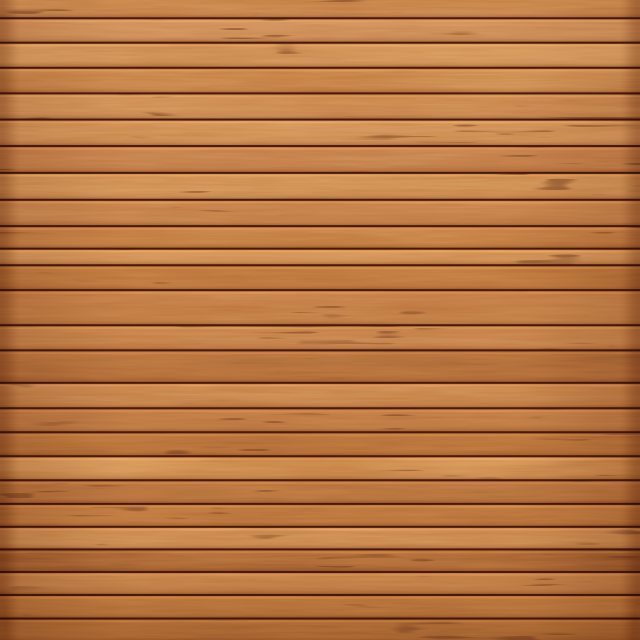
Write a WebGL 2 fragment shader that draws this texture.

```glsl
#version 300 es
precision highp float;
// Wall of 26 horizontal honey-brown wood planks with thin dark seams.

#define PLANKS 26
#define FIRST_SEAM 0.0286
#define PITCH 0.0375
#define SEAM_HALF 0.0014
#define SHADOW_DEPTH 0.0034
#define TONE_PERIOD 2.7
#define GRAIN 0.16
#define BLOTCH 0.32
#define STREAKS 0.55

uniform vec2 u_resolution;
out vec4 fragColor;

const vec3 UMBER = vec3(0.55, 0.30, 0.15);
const vec3 HONEY = vec3(0.755, 0.485, 0.265);
const vec3 WHEAT = vec3(0.87, 0.64, 0.41);
const vec3 SEAM = vec3(0.25, 0.08, 0.02);
const vec3 EDGE_TINT = vec3(0.70, 0.58, 0.48);

float hash(vec2 p) {
  vec3 q = fract(vec3(p.xyx) * 0.1031);
  q += dot(q, q.yzx + 33.33);
  return fract((q.x + q.y) * q.z);
}

float noise(vec2 p) {
  vec2 i = floor(p), f = fract(p);
  f = f * f * (3.0 - 2.0 * f);
  return mix(mix(hash(i), hash(i + vec2(1, 0)), f.x),
             mix(hash(i + vec2(0, 1)), hash(i + vec2(1, 1)), f.x), f.y);
}

float fbm(vec2 p) {
  float sum = 0.0, amp = 0.5;
  for (int k = 0; k < 4; k++) {
    sum += amp * noise(p);
    p = p * 2.03 + 17.0;
    amp *= 0.5;
  }
  return sum / 0.9375;
}

float bump(float x) { return exp(-x * x); }

// Depth of seam i below the top edge: an even pitch with a slow drift
float seamDepth(float i) {
  float drift = 1.25 * smoothstep(0.0, 15.0, i) - 0.24 * smoothstep(18.0, 24.0, i)
              - 0.76 * bump((i - 10.6) * 0.707) - 0.31 * bump((i - 13.0) * 1.4);
  return FIRST_SEAM + PITCH * (i + drift);
}

// Plank brightness: lighter at the top, alternating more strongly below
float plankTone(float id) {
  float down = id / float(PLANKS - 1);
  float wave = cos(6.28319 * (id - 14.0) / TONE_PERIOD);
  return 0.72 - 0.25 * down - wave * mix(0.05, 0.15, smoothstep(0.1, 0.5, down))
       + 0.14 * (hash(vec2(id, 7.0)) - 0.5);
}

void main() {
  vec2 uv = gl_FragCoord.xy / u_resolution;
  float depth = 1.0 - uv.y;
  float px = 1.0 / u_resolution.y;

  // Find the plank that holds this point
  float id = 0.0;
  for (int i = 0; i < PLANKS - 1; i++) id += step(seamDepth(float(i)), depth);
  float fromTop = depth - seamDepth(id - 1.0);
  float toBottom = seamDepth(id) - depth;

  // Long fibres, cloudy stains and sparse dark streaks, shifted per plank
  vec2 p = vec2(uv.x + 9.0 * hash(vec2(id, 3.0)), depth + id * 0.37);
  float wobble = 0.004 * noise(p * vec2(5.0, 30.0));
  float fibre = fbm(vec2(p.x * 5.0, (p.y + wobble) * 190.0)) - 0.5;
  float fine = noise(vec2(p.x * 22.0, (p.y + wobble) * 420.0)) - 0.5;
  float stain = fbm(p * vec2(3.5, 24.0)) - 0.5;
  float patchy = mix(0.5, 1.3, hash(vec2(id, 11.0)));
  float streak = smoothstep(0.70, 0.92, noise(vec2(p.x * 16.0, (p.y + wobble) * 230.0)))
               * smoothstep(0.66, 0.82, noise(p * vec2(7.0, 45.0) + 40.0));

  // Wood colour from the combined tone
  float tone = plankTone(id) + BLOTCH * patchy * stain + GRAIN * (fibre + 0.5 * fine);
  vec3 color = mix(UMBER, HONEY, smoothstep(-0.1, 0.55, tone));
  color = mix(color, WHEAT, smoothstep(0.42, 1.0, tone));
  color.b -= 0.03 * (hash(vec2(id, 19.0)) - 0.3);
  color = mix(color, UMBER * 0.85, STREAKS * streak);

  // Rounded plank edges: a lit upper lip and a shaded lower side
  color += vec3(0.09, 0.07, 0.05) * bump((fromTop - 0.0042) / 0.0017);
  float shade = 0.55 * exp(-toBottom / SHADOW_DEPTH) + 0.30 * exp(-fromTop / 0.0016);
  color = mix(color, SEAM * 1.5, clamp(shade, 0.0, 1.0));

  // Dark gap between planks
  float gap = min(fromTop, toBottom);
  float line = 1.0 - smoothstep(SEAM_HALF - 0.5 * px, SEAM_HALF + 0.7 * px, gap);
  color = mix(color, SEAM, 0.92 * line);

  // Darker sides and lower corners
  float side = min(uv.x, 1.0 - uv.x);
  float vignette = 0.55 * (1.0 - smoothstep(0.0, 0.035, side))
                 + 0.30 * (1.0 - smoothstep(0.0, 0.22, side)) * mix(0.5, 1.2, depth)
                 + 0.20 * smoothstep(0.85, 1.0, depth);
  color *= mix(vec3(1.0), EDGE_TINT, min(vignette, 1.0));

  fragColor = vec4(color, 1.0);
}
```
